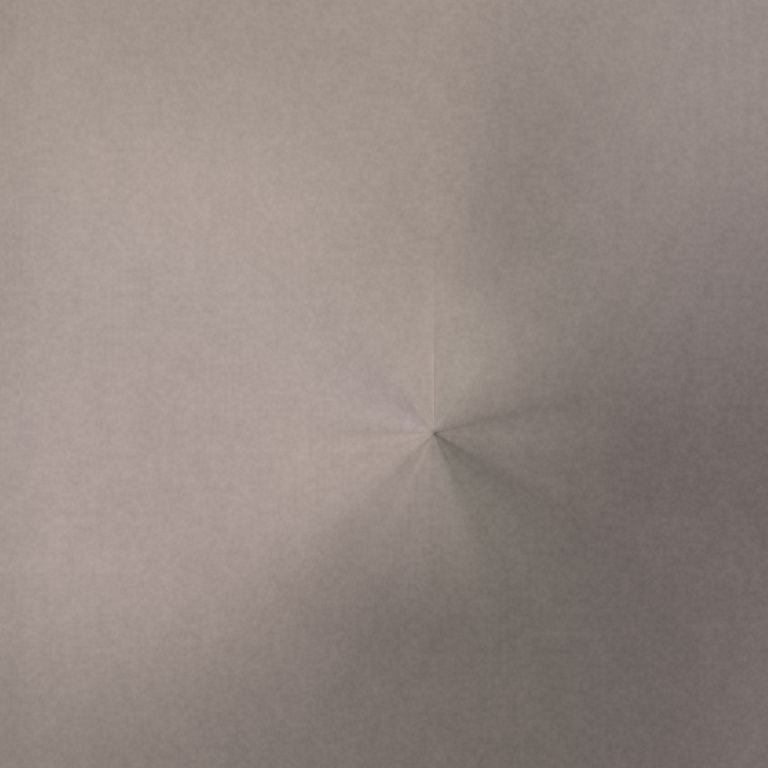
Write a WebGL 1 fragment shader that draws this texture.

```glsl
precision highp float;
// Soft warm-grey sheet pinched at one point, with a crease rising from it.
// Two angular tone profiles, one near the pinch and one far from it, are
// blended by radius, then shaded at the corners, tinted and lightly grained.

uniform vec2 u_resolution;

#define PINCH vec2(0.565, 0.436)
#define BLEND_START 0.03
#define BLEND_END 0.29
#define RAY_STRENGTH 0.065
#define MOTTLE 0.014
#define BLOTCH 0.016
#define GRAIN 0.024
#define CONTRAST 1.10
#define MID_TONE 0.575
#define WARM_GREY vec3(1.0, 0.922, 0.877)

const float TAU = 6.28319;

vec2 hashGradient(vec2 cell) {
  float h = fract(sin(dot(cell, vec2(127.1, 311.7))) * 43758.5);
  return vec2(cos(TAU * h), sin(TAU * h));
}

float gradientNoise(vec2 p) {
  vec2 i = floor(p), f = fract(p);
  vec2 w = f * f * f * (f * (f * 6.0 - 15.0) + 10.0);
  vec2 e = vec2(1.0, 0.0);
  float a = dot(hashGradient(i), f);
  float b = dot(hashGradient(i + e.xy), f - e.xy);
  float c = dot(hashGradient(i + e.yx), f - e.yx);
  float d = dot(hashGradient(i + e.xx), f - e.xx);
  return mix(mix(a, b, w.x), mix(c, d, w.x), w.y);
}

float bump(float x, float center, float width) {
  float d = (x - center) / width;
  return exp(-d * d);
}

// Turn runs clockwise from straight up, 0 to 1.
float nearTone(float turn) {
  float tone = 0.628;
  tone -= 0.090 * smoothstep(0.06, 0.23, turn);
  tone -= 0.035 * bump(turn, 0.215, 0.018);
  tone += 0.020 * bump(turn, 0.265, 0.020);
  tone -= 0.040 * smoothstep(0.27, 0.32, turn);
  tone += 0.105 * smoothstep(0.39, 0.50, turn);
  tone += 0.058 * smoothstep(0.56, 0.69, turn);
  tone += 0.014 * bump(turn, 0.73, 0.025);
  tone -= 0.022 * bump(turn, 0.86, 0.040);
  return tone + 0.006 * smoothstep(0.88, 0.95, turn);
}

// Equal at both ends, so the crease dissolves far from the pinch.
float farTone(float turn) {
  float tone = 0.640;
  tone -= 0.070 * smoothstep(-0.04, 0.08, turn);
  tone -= 0.115 * smoothstep(0.06, 0.30, turn);
  tone += 0.035 * smoothstep(0.43, 0.56, turn);
  tone += 0.172 * smoothstep(0.53, 0.70, turn);
  return tone - 0.040 * smoothstep(0.85, 1.0, turn);
}

void main() {
  vec2 uv = gl_FragCoord.xy / u_resolution;
  vec2 d = uv - PINCH;
  float r = length(d);
  float turn = fract(atan(d.x, d.y + 1e-6) / TAU + 1.0);

  // Folds fanning out of the pinch, with the upward crease between them
  float farBlend = smoothstep(BLEND_START, BLEND_END, r);
  float tone = mix(nearTone(turn), farTone(turn), farBlend);
  tone += 0.018 * bump(length((uv - vec2(0.60, 0.56)) * vec2(1.8, 1.0)), 0.0, 0.09);

  // Fine rays that fade with distance
  float rayFade = exp(-r * 8.0) * smoothstep(0.0, 0.02, r);
  float rays = gradientNoise(vec2(turn * 22.0, 3.5))
             + 0.6 * gradientNoise(vec2(turn * 47.0, 8.5));
  tone += RAY_STRENGTH * rayFade * rays;
  tone -= 0.10 * bump(r, 0.0, 0.005);

  // Broad light and corner shading
  tone += 0.040 * smoothstep(0.50, 1.0, uv.y) * smoothstep(0.65, 1.0, uv.x);
  tone += 0.016 * bump(length(uv - vec2(0.30, 0.77)), 0.0, 0.16);
  tone -= 0.022 * bump(length((uv - vec2(0.67, 0.74)) * vec2(1.6, 1.0)), 0.0, 0.17);
  tone -= 0.030 * smoothstep(0.76, 1.0, uv.y) * smoothstep(0.65, 0.2, uv.x);
  tone -= 0.045 * smoothstep(0.30, 0.0, uv.y) * smoothstep(0.45, 0.10, uv.x);
  tone -= 0.022 * smoothstep(0.08, 0.0, uv.x);
  tone += 0.018 * smoothstep(0.85, 1.0, uv.x) * smoothstep(0.4, 0.0, uv.y);

  // Cloudy mottling, soft blotches and fine grain
  tone = MID_TONE + CONTRAST * (tone - MID_TONE);
  tone += MOTTLE * gradientNoise(uv * 5.0 + 7.3);
  tone += BLOTCH * gradientNoise(uv * vec2(34.0, 24.0) + 3.1);
  tone += GRAIN * gradientNoise(uv * 95.0);
  tone += GRAIN * gradientNoise(uv * 210.0 + 5.7);

  // Violet at the sides, pink at lower left, tinted fans at the pinch
  vec3 color = tone * WARM_GREY;
  float fan = exp(-r * 7.0) * smoothstep(0.0, 0.03, r);
  float violet = 0.5 * bump(length(uv - vec2(0.05, 0.48)), 0.0, 0.26)
               + 0.6 * smoothstep(0.60, 1.0, uv.x)
               + 1.3 * fan * bump(turn, 0.84, 0.06);
  float pink = bump(length(uv - vec2(0.25, 0.33)), 0.0, 0.22);
  float olive = 1.6 * fan * (bump(turn, 0.42, 0.06) + 0.7 * bump(turn, 0.08, 0.07));
  color += violet * vec3(-0.003, -0.005, 0.014);
  color += pink * vec3(0.004, -0.006, 0.002);
  color += olive * vec3(-0.008, 0.006, -0.004);
  gl_FragColor = vec4(clamp(color, 0.0, 1.0), 1.0);
}
```
